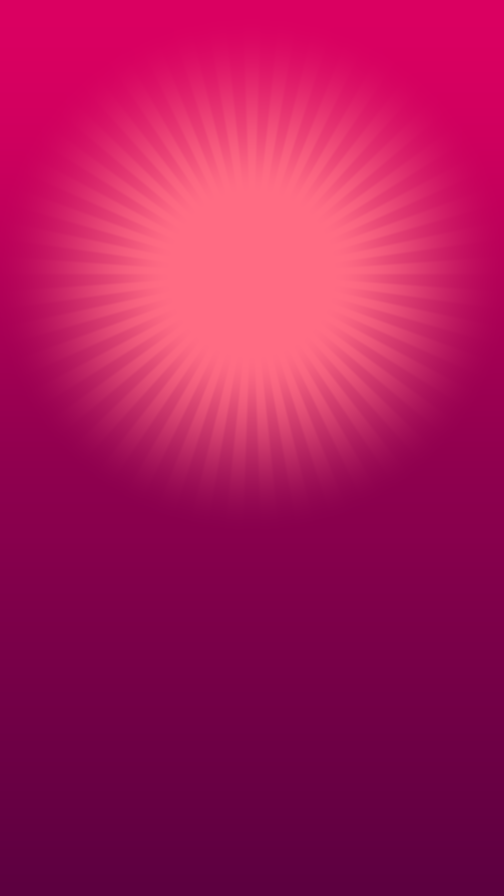
Give the GLSL for this background, as a Shadertoy shader.

```glsl
// A soft coral sun with faint rays over a magenta to plum backdrop.
// The backdrop is a vertical blend; the sun is a radial falloff whose
// opacity is thinned by evenly repeated angular wedges.

// Backdrop colour at a given depth: 0 at the top, 1 at the bottom.
vec3 backdrop(float depth) {
    vec3 magenta = vec3(0.855, 0.0, 0.380);
    vec3 berry = vec3(0.530, 0.0, 0.300);
    vec3 plum = vec3(0.360, 0.0, 0.250);
    vec3 upper = mix(magenta, berry, smoothstep(0.0, 0.65, depth));
    return mix(upper, plum, clamp((depth - 0.6) / 0.4, 0.0, 1.0));
}

// Wedge mask: 1 in the thin rays, 0 in the bright ones.
float thinRays(vec2 p, float radius, float pixel) {
    const float RAY_COUNT = 45.0;
    float angle = atan(p.x, -p.y);
    float softness = 0.2 + RAY_COUNT * pixel / max(radius, pixel);
    return smoothstep(-softness, softness, cos(RAY_COUNT * angle));
}

void mainImage(out vec4 fragColor, in vec2 fragCoord) {
    // Position around the sun, in canvas widths
    vec2 p = (fragCoord - vec2(0.5, 0.694) * iResolution.xy) / iResolution.x;
    float radius = length(p);

    // Solid core fading into a wide halo
    float glow = 1.0 - smoothstep(0.17, 0.52, radius);

    // Rays emerge outside the core
    float rays = thinRays(p, radius, 1.0 / iResolution.x);
    glow *= 1.0 - 0.17 * rays * smoothstep(0.15, 0.30, radius);

    vec3 coral = vec3(1.0, 0.42, 0.515);
    vec3 color = mix(backdrop(1.0 - fragCoord.y / iResolution.y), coral, glow);
    fragColor = vec4(color, 1.0);
}
```
